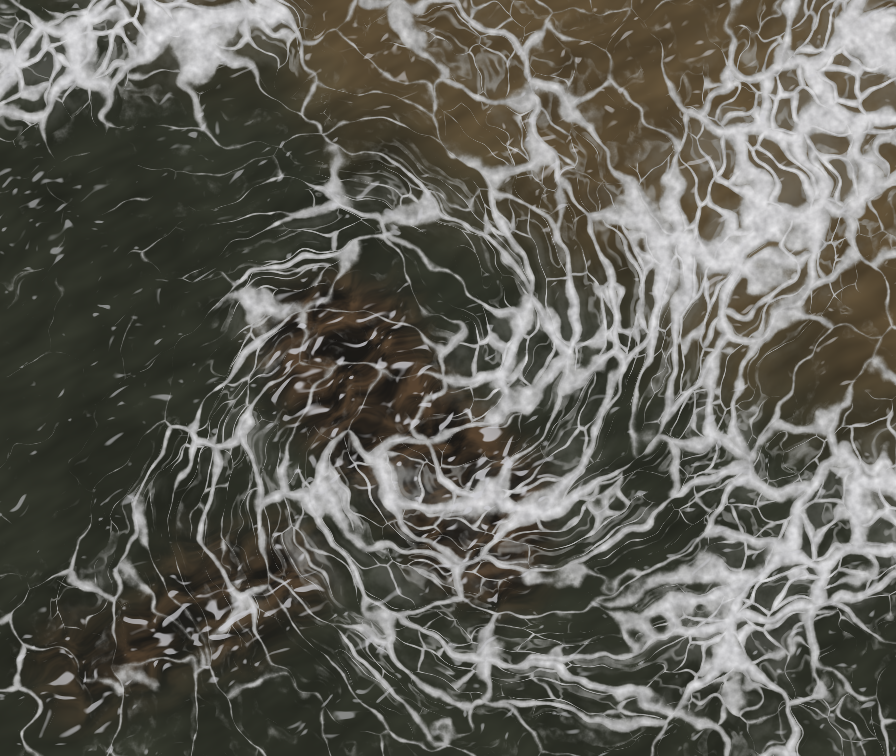
Give the GLSL for this texture, as a Shadertoy shader.

```glsl
// Sea foam seen from above: dark olive water turning sandy at the upper right,
// a wet brown rock in the middle, and lacy foam swirling around it.
// Foam is a warped cell network whose wall width follows a map of soft bands.

vec2 hash2(vec2 p) {
    vec3 q = fract(p.xyx * vec3(0.1031, 0.1030, 0.0973));
    q += dot(q, q.yzx + 33.33);
    return fract((q.xx + q.yz) * q.zy);
}

float gradDot(vec2 cell, vec2 corner, vec2 f) {
    return dot(hash2(cell + corner) * 2.0 - 1.0, f - corner);
}

// Gradient noise, roughly -0.7 to 0.7
float noise(vec2 p) {
    vec2 i = floor(p), f = fract(p);
    vec2 u = f * f * f * (f * (f * 6.0 - 15.0) + 10.0);
    return mix(mix(gradDot(i, vec2(0, 0), f), gradDot(i, vec2(1, 0), f), u.x),
               mix(gradDot(i, vec2(0, 1), f), gradDot(i, vec2(1, 1), f), u.x), u.y);
}

float fbm(vec2 p) {
    float sum = 0.0, amp = 1.0;
    for (int k = 0; k < 4; k++) {
        sum += amp * noise(p);
        p = mat2(1.6, 1.2, -1.2, 1.6) * p + 7.3;
        amp *= 0.52;
    }
    return sum;
}

// Gap between the nearest and second nearest cell point; zero on cell walls
float cellWall(vec2 p) {
    vec2 i = floor(p), f = fract(p);
    float near = 8.0, second = 8.0;
    for (int y = -1; y <= 1; y++)
    for (int x = -1; x <= 1; x++) {
        vec2 g = vec2(x, y);
        float d = length(g + hash2(i + g) - f);
        second = min(second, max(near, d));
        near = min(near, d);
    }
    return second - near;
}

// Soft band around the segment a-b
float band(vec2 p, vec2 a, vec2 b, float w) {
    vec2 ab = b - a;
    float d = length(p - a - ab * clamp(dot(p - a, ab) / dot(ab, ab), 0.0, 1.0)) / w;
    return exp(-d * d);
}

// How much foam lies where
float foamMap(vec2 p) {
    float d = band(p, vec2(0.0, 0.91), vec2(0.33, 0.99), 0.085);
    d = max(d, band(p, vec2(1.17, 0.93), vec2(0.93, 0.65), 0.16));
    d = max(d, 0.80 * band(p, vec2(0.92, 0.62), vec2(0.66, 0.52), 0.10));
    d = max(d, 0.85 * band(p, vec2(1.18, 0.36), vec2(0.95, 0.15), 0.13));
    d = max(d, 0.60 * band(p, vec2(0.92, 0.60), vec2(0.98, 0.22), 0.12));
    d = max(d, 0.50 * band(p, vec2(0.62, 0.97), vec2(0.74, 0.78), 0.12));
    d = max(d, 0.72 * band(p, vec2(0.45, 0.36), vec2(0.78, 0.33), 0.08));
    d = max(d, 0.55 * band(p, vec2(0.50, 0.16), vec2(1.10, 0.03), 0.09));
    d = max(d, 0.45 * band(p, vec2(0.27, 0.42), vec2(0.33, 0.18), 0.05));
    d = max(d, 0.42 * band(p, vec2(0.25, 0.41), vec2(0.10, 0.18), 0.05));
    float ring = (length((p - vec2(0.55, 0.48)) * vec2(1.0, 0.88)) - 0.225) / 0.06;
    d = max(d, 0.55 * exp(-ring * ring));
    float calm = smoothstep(0.40, 0.15, p.x) * smoothstep(0.2, 0.3, p.y);
    return max(d, 0.20 - 0.14 * calm);
}

void mainImage(out vec4 fragColor, in vec2 fragCoord) {
    vec2 p = fragCoord / iResolution.y;
    vec2 warp = vec2(fbm(p * 5.0), fbm(p * 5.0 + 31.7));
    vec2 curl = vec2(noise(p * 22.0 + 4.0), noise(p * 22.0 + 57.0));

    // Twist the foam around the rock
    vec2 c = p - vec2(0.55, 0.46);
    float turn = 2.0 * exp(-dot(c, c) * 13.0);
    vec2 q = mat2(cos(turn), sin(turn), -sin(turn), cos(turn)) * c;
    q += 0.07 * warp + 0.022 * curl + 3.0;

    // Water: olive to sand, with slanted ripples
    vec2 s = mat2(0.88, -0.47, 0.47, 0.88) * p + 0.02 * warp;
    float ripple = noise(s * vec2(9.0, 30.0)) + 0.5 * noise(s * vec2(28.0, 75.0));
    float sand = smoothstep(0.98, 1.28, p.x * 0.6 + p.y + 0.12 * warp.x);
    vec3 color = mix(vec3(0.175, 0.185, 0.15), vec3(0.34, 0.285, 0.20), sand);
    color *= 1.0 + 0.28 * ripple + 0.22 * warp.y;

    // Rock: brown, creased and rough
    float rock = max(band(p, vec2(0.45, 0.53), vec2(0.63, 0.31), 0.12),
                     0.6 * band(p, vec2(0.10, 0.10), vec2(0.38, 0.24), 0.11));
    rock = smoothstep(0.2, 0.75, rock + 0.25 * warp.x);
    float crease = fbm(s * vec2(16.0, 38.0) + curl);
    vec3 stone = mix(vec3(0.09, 0.08, 0.075), vec3(0.37, 0.28, 0.20),
                     smoothstep(-0.45, 0.6, crease));
    color = mix(color, stone, rock * 0.85);

    // Grey veil of thin foam
    float density = foamMap(p + 0.04 * warp);
    float grain = fbm(p * 48.0);
    float veil = smoothstep(-0.25, 0.75, fbm(q * 17.0) + 0.35 * grain + density - 0.5);
    color = mix(color, vec3(0.50, 0.50, 0.48), 0.42 * veil * smoothstep(0.1, 0.6, density));

    // Lacy foam: big and small cell walls, plus loose filaments
    float web = min(cellWall(q * 10.0), 0.08 + 0.9 * cellWall(q * 23.0 + 1.5));
    float width = 0.34 * density - 0.035 + 0.10 * fbm(p * 13.0 + 9.0) + 0.045 * grain;
    float foam = smoothstep(-0.035, 0.05, width - web);
    float thread = smoothstep(0.07, 0.01, abs(fbm(q * 11.0 + 5.0)));
    foam = max(foam, 0.65 * thread * smoothstep(0.12, 0.55, density + 0.3 * grain));
    float body = smoothstep(-0.05, 0.22, width - web);
    vec3 froth = mix(vec3(0.58, 0.58, 0.57), vec3(0.83, 0.83, 0.84), body);
    froth += 0.13 * grain + 0.10 * noise(p * 130.0);
    color = mix(color, froth, foam * 0.95);

    // Sun glints on wet rock and ripple crests
    float glint = noise(s * vec2(48.0, 105.0) + 2.0 * curl) + 0.35 * noise(p * 9.0 + 3.0);
    glint = smoothstep(0.30, 0.52, glint + 0.13 * rock + 0.06 * ripple);
    color = mix(color, vec3(0.80, 0.80, 0.82), glint * mix(0.55, 0.8, rock));

    fragColor = vec4(clamp(color, 0.0, 1.0), 1.0);
}
```
